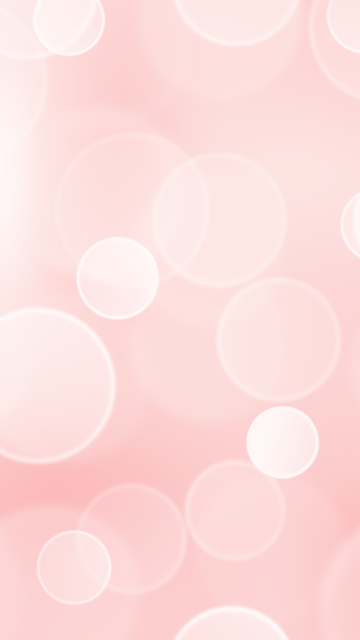
Give the GLSL for this background, as a Shadertoy shader.

```glsl
// Soft pink bokeh: a hazy rose backdrop with broad glows and darker pockets,
// covered by three layers of translucent pale discs, blurred to crisp.
// Discs sit on jittered grids; all lengths are in canvas widths.

const vec3 DEEP_ROSE  = vec3(0.988, 0.725, 0.730);
const vec3 PALE_ROSE  = vec3(0.990, 0.890, 0.880);
const vec3 SOFT_TINT  = vec3(0.992, 0.918, 0.908);
const vec3 LIGHT      = vec3(0.996, 0.975, 0.970);
const float BASE_TONE = 0.62;   // 0 = deep rose, 1 = pale rose
const float HAZE      = 0.28;   // strength of the cloudy variation
const float JITTER    = 0.70;   // disc scatter within a grid cell

// Per layer: cell size, smallest radius, largest radius, edge blur
const vec4 SOFT_DISCS  = vec4(0.50, 0.200, 0.270, 0.024);
const vec4 WIDE_DISCS  = vec4(0.48, 0.140, 0.240, 0.008);
const vec4 CRISP_DISCS = vec4(0.65, 0.098, 0.116, 0.004);

// Per layer: fill opacity, rim opacity
const vec2 SOFT_LIGHT  = vec2(0.29, 0.05);
const vec2 WIDE_LIGHT  = vec2(0.33, 0.27);
const vec2 CRISP_LIGHT = vec2(0.56, 0.52);

float hash(vec2 p) {
    return fract(sin(dot(p, vec2(127.1, 311.7))) * 43758.5453);
}

float noise(vec2 p) {
    vec2 i = floor(p), f = fract(p);
    f = f * f * (3.0 - 2.0 * f);
    return mix(mix(hash(i), hash(i + vec2(1, 0)), f.x),
               mix(hash(i + vec2(0, 1)), hash(i + vec2(1, 1)), f.x), f.y);
}

// Elliptical Gaussian spot
float glow(vec2 p, vec2 center, vec2 size) {
    vec2 q = (p - center) / size;
    return exp(-dot(q, q));
}

vec3 backdrop(vec2 p) {
    float tone = BASE_TONE;
    tone += HAZE * (noise(p * vec2(3.6, 2.4) + 4.0) - 0.5);
    tone += 0.30 * glow(p, vec2(0.78, 1.30), vec2(0.40, 0.25));
    tone -= 0.34 * glow(p, vec2(0.35, 1.42), vec2(0.14, 0.42));
    tone -= 0.66 * glow(p, vec2(0.22, 0.40), vec2(0.28, 0.22));
    tone -= 0.60 * glow(p, vec2(1.02, 0.20), vec2(0.15, 0.30));
    vec3 color = mix(DEEP_ROSE, PALE_ROSE, clamp(tone, 0.0, 1.0));

    // Light leaking in from the left
    float leak = 0.95 * glow(p, vec2(0.0, 1.28), vec2(0.15, 0.48));
    return mix(color, LIGHT, leak);
}

vec3 addDiscs(vec3 color, vec2 p, vec4 shape, vec2 light, vec3 tint, float seed) {
    vec2 home = floor(p / shape.x);
    float blur = max(shape.w, 1.0 / iResolution.x);

    for (int y = -1; y <= 1; y++)
    for (int x = -1; x <= 1; x++) {
        vec2 cell = home + vec2(x, y);
        vec2 key = cell + seed;
        vec2 scatter = vec2(hash(key), hash(key + 17.3)) - 0.5;
        vec2 center = (cell + 0.5 + JITTER * scatter) * shape.x;
        float radius = mix(shape.y, shape.z, hash(key + 31.7));
        float strength = mix(0.5, 1.5, hash(key + 53.9));

        // Each disc brightens gently towards one side
        float angle = 6.2832 * hash(key + 71.1);
        vec2 offset = p - center;
        float shade = 1.0 + 0.35 * dot(offset, vec2(cos(angle), sin(angle))) / radius;

        float edge = length(offset) - radius;
        float fill = 1.0 - smoothstep(-blur, blur, edge);
        float ring = (edge + blur) / (1.1 * blur);
        float rim = exp(-ring * ring);
        float alpha = strength * (light.x * shade * fill + light.y * rim);

        // Never darken what is already brighter than the disc
        vec3 lit = max(color, tint);
        color = mix(color, lit, clamp(alpha, 0.0, 0.95));
    }
    return color;
}

void mainImage(out vec4 fragColor, in vec2 fragCoord) {
    vec2 p = fragCoord / iResolution.x;

    vec3 color = backdrop(p);
    color = addDiscs(color, p, SOFT_DISCS, SOFT_LIGHT, SOFT_TINT, 3.0);
    color = addDiscs(color, p, WIDE_DISCS, WIDE_LIGHT, LIGHT, 11.0);
    color = addDiscs(color, p, CRISP_DISCS, CRISP_LIGHT, LIGHT, 23.0);

    fragColor = vec4(color, 1.0);
}
```
